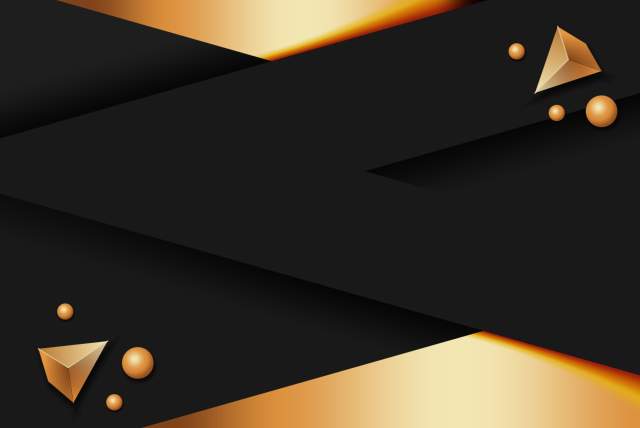
Write a Shadertoy shader that draws this background.

```glsl
// Dark layered panels with burnished gold wedges, small spheres and faceted solids.

// Lengths are in canvas heights
const float SLOPE = 0.283;
const vec2 TOP_TIP = vec2(0.637, 0.857);
const vec2 BOTTOM_TIP = vec2(1.133, 0.227);
const vec2 NOTCH_TIP = vec2(0.855, 0.600);
const float SHADOW_WIDTH = 0.12;
const vec3 CHARCOAL = vec3(0.098);
const vec3 INK = vec3(0.018);
const vec3 CREAM = vec3(0.95, 0.90, 0.70);
const vec3 AMBER = vec3(0.86, 0.56, 0.23);
const vec3 BROWN = vec3(0.50, 0.26, 0.10);
const vec3 YELLOW = vec3(0.89, 0.70, 0.08);
const vec3 ORANGE = vec3(0.80, 0.40, 0.02);
const vec3 EMBER = vec3(0.60, 0.12, 0.04);

// Centre and radius of each sphere
const int SPHERES = 6;
const vec3 SPHERE[SPHERES] = vec3[](
    vec3(1.211, 0.880, 0.019), vec3(1.305, 0.736, 0.019),
    vec3(1.410, 0.740, 0.037), vec3(0.153, 0.272, 0.019),
    vec3(0.323, 0.152, 0.037), vec3(0.268, 0.060, 0.019));

// Coverage of a shape whose inside is negative
float fill(float d) {
    float soft = 0.75 / iResolution.y;
    return 1.0 - smoothstep(-soft, soft, d);
}

// Signed distance above a sloped line through a point
float above(vec2 p, vec2 q, float slope) {
    return (p.y - q.y - slope * (p.x - q.x)) / sqrt(1.0 + slope * slope);
}

float castShadow(float depth) {
    return 1.0 - smoothstep(-0.02, SHADOW_WIDTH, depth);
}

// Metallic ramp along a wedge, scorched near its right-hand edge
vec3 goldSheet(float along, float depth, float pastTip) {
    vec3 c = mix(BROWN, AMBER, smoothstep(0.0, 0.25, along));
    c = mix(c, CREAM, smoothstep(0.20, 0.60, along));
    c = mix(c, AMBER, smoothstep(0.65, 1.05, along));
    float reach = max(pastTip, 0.0);
    float t = depth / (0.025 + 0.45 * reach * reach);
    vec3 burn = mix(EMBER, ORANGE, smoothstep(0.0, 0.35, t));
    burn = mix(burn, YELLOW, smoothstep(0.25, 0.65, t));
    c = mix(burn, c, smoothstep(0.40, 1.1, t));
    return c * (1.0 - 0.9 * smoothstep(0.38, 0.49, reach));
}

// Outward distance from one edge of a polygon
float edge(vec2 p, vec2 a, vec2 b, float winding) {
    vec2 e = normalize(b - a);
    return winding * dot(p - a, vec2(e.y, -e.x));
}

float quad(vec2 p, vec2 a, vec2 b, vec2 c, vec2 d) {
    vec2 u = b - a, v = c - a;
    float w = sign(u.x * v.y - u.y * v.x);
    return max(max(edge(p, a, b, w), edge(p, b, c, w)),
               max(edge(p, c, d, w), edge(p, d, a, w)));
}

float triangle(vec2 p, vec2 a, vec2 b, vec2 c) {
    return quad(p, a, b, c, 0.5 * (a + c));
}

float ramp(vec2 p, vec2 a, vec2 b) {
    return clamp(dot(p - a, b - a) / dot(b - a, b - a), 0.0, 1.0);
}

float ridge(vec2 p, vec2 a, vec2 b) {
    return fill(distance(p, mix(a, b, ramp(p, a, b))) - 0.0012);
}

// Solid with outline a, b, c, d; three faces meet at the apex
vec3 solid(vec3 base, vec2 p, vec2 a, vec2 b, vec2 c, vec2 d, vec2 apex) {
    vec2 q = p - vec2(0.006, -0.014);
    float shade = min(quad(q, apex, a, b, c), triangle(q, d, apex, c));
    base = mix(base, INK, 0.9 * (1.0 - smoothstep(-0.012, 0.016, shade)));
    vec3 light = mix(AMBER * 0.85, CREAM, ramp(p, a, d));
    vec3 side = mix(AMBER * 1.05, BROWN, ramp(p, 0.5 * (a + b), apex));
    side = mix(side, AMBER, 0.6 * ramp(p, apex, c));
    vec3 low = mix(CREAM * 0.9, BROWN * 1.15, ramp(p, d, mix(apex, c, 0.3)));
    low = mix(low, AMBER, ramp(p, apex, c));
    base = mix(base, side, fill(quad(p, a, b, c, apex)));
    base = mix(base, low, fill(triangle(p, d, apex, c)));
    base = mix(base, light, fill(triangle(p, a, apex, d)));
    float shine = max(ridge(p, apex, d), ridge(p, apex, a));
    return mix(base, CREAM, 0.75 * shine);
}

vec3 sphere(vec3 base, vec2 p, vec3 ball) {
    vec2 q = (p - ball.xy) / ball.z;
    float shade = length(q + vec2(-0.1, 0.2));
    base = mix(base, INK, 0.8 * (1.0 - smoothstep(0.8, 1.25, shade)));
    float glow = length(q - vec2(-0.2, 0.25));
    vec3 c = mix(CREAM, AMBER, smoothstep(0.0, 0.75, glow));
    c = mix(c, BROWN * 1.15, smoothstep(0.7, 1.3, glow));
    return mix(base, c, fill((length(q) - 1.0) * ball.z));
}

void mainImage(out vec4 fragColor, in vec2 fragCoord) {
    vec2 p = fragCoord / iResolution.xy * vec2(1.5, 1.0);
    vec3 col = CHARCOAL;

    // Upper panel and wedge
    float rise = above(p, TOP_TIP, SLOPE);
    float fall = above(p, TOP_TIP, -SLOPE);
    vec3 panel = mix(CHARCOAL * 1.2, INK, castShadow(rise));
    col = mix(col, panel, fill(-rise));
    vec3 gold = goldSheet((p.x - 0.2) / 0.82, rise, p.x - TOP_TIP.x);
    col = mix(col, gold, fill(-min(rise, fall)));

    // Shaded notch on the right
    rise = above(p, NOTCH_TIP, SLOPE);
    fall = above(p, NOTCH_TIP, -SLOPE);
    col = mix(col, INK, castShadow(-rise) * fill(max(rise, -fall)));

    // Lower panel and wedge
    rise = above(p, BOTTOM_TIP, SLOPE);
    fall = above(p, BOTTOM_TIP, -SLOPE);
    float strength = mix(0.65, 1.0, smoothstep(0.0, 0.8, p.x));
    col = mix(col, INK, strength * castShadow(-fall) * fill(fall));
    gold = goldSheet((p.x - 0.39) / 1.1, -fall, p.x - BOTTOM_TIP.x);
    col = mix(col, gold, fill(max(rise, fall)));

    // Ornaments
    col = solid(col, p, vec2(1.307, 0.938), vec2(1.373, 0.898),
        vec2(1.410, 0.834), vec2(1.254, 0.783), vec2(1.332, 0.861));
    col = solid(col, p, vec2(0.090, 0.185), vec2(0.113, 0.109),
        vec2(0.172, 0.059), vec2(0.252, 0.203), vec2(0.160, 0.141));
    for (int i = 0; i < SPHERES; i++) col = sphere(col, p, SPHERE[i]);

    fragColor = vec4(col, 1.0);
}
```
